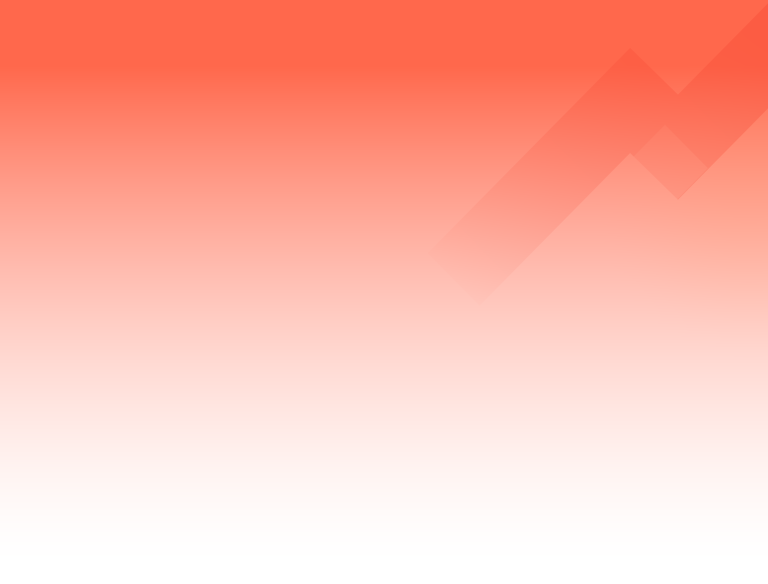
Give the GLSL for this background, as a Shadertoy shader.

```glsl
// A coral sky fades to white below a flat top strip, crossed at the upper
// right by a translucent zigzag ribbon. The ribbon is a piecewise linear
// curve with constant thickness, fading out along its rising diagonal.

const vec3 CORAL = vec3(1.0, 0.408, 0.298);
const vec3 WHITE = vec3(1.0);
const vec3 RIBBON = vec3(0.965, 0.28, 0.20);
const vec3 WARM = vec3(1.0, 0.60, 0.42);

// Lengths are in canvas heights, measured from the upper left corner.
const float DESIGN_ASPECT = 4.0 / 3.0;
const float FADE_START = 0.113;
const float FADE_END = 0.972;
const float FADE_POWER = 1.55;

const vec2 PEAK = vec2(1.094, 0.082);
const vec2 VALLEY = vec2(1.177, 0.162);
const float THICKNESS = 0.180;
const float RIBBON_END = 0.309;
const float RIBBON_LENGTH = 0.94;
const float RIBBON_MIN_ALPHA = 0.02;
const float RIBBON_MAX_ALPHA = 0.36;

// Pale patch at the lower fold, in diagonal coordinates.
const float PATCH_RISE = 0.941;
const vec2 PATCH_SPAN = vec2(1.368, 1.517);
const float PATCH_FADE = 0.42;

const vec2 GLOW_CENTER = vec2(1.30, 0.34);
const float GLOW_RADIUS = 0.28;
const float GLOW_ALPHA = 0.14;

// Smooth coverage of the side where the signed distance is positive.
float coverage(float signedDistance, float pixel) {
    return smoothstep(-0.7 * pixel, 0.7 * pixel, signedDistance);
}

vec3 skyColor(float depth) {
    float t = clamp((depth - FADE_START) / (FADE_END - FADE_START), 0.0, 1.0);
    return mix(WHITE, CORAL, pow(1.0 - t, FADE_POWER));
}

// Depth of the ribbon's upper edge: rise to the peak, dip, rise again.
float ribbonEdge(float x) {
    float slope = (VALLEY.y - PEAK.y) / (VALLEY.x - PEAK.x);
    return PEAK.y + max(PEAK.x - x, 0.0)
         + slope * clamp(x - PEAK.x, 0.0, VALLEY.x - PEAK.x)
         - max(x - VALLEY.x, 0.0);
}

float ribbonAlpha(vec2 p, float pixel) {
    float across = (p.y - ribbonEdge(p.x)) * 0.7071;
    float rise = p.x - p.y;
    float fall = p.x + p.y;

    float shape = coverage(across, pixel)
                * coverage(THICKNESS * 0.7071 - across, pixel)
                * coverage((rise - RIBBON_END) * 0.7071, pixel);
    float along = clamp((rise - RIBBON_END) / RIBBON_LENGTH, 0.0, 1.0);
    float alpha = mix(RIBBON_MIN_ALPHA, RIBBON_MAX_ALPHA, along);

    float patchMask = coverage((PATCH_RISE - rise) * 0.7071, pixel)
                    * coverage((fall - PATCH_SPAN.x) * 0.7071, pixel)
                    * coverage((PATCH_SPAN.y - fall) * 0.7071, pixel);
    return shape * alpha * (1.0 - PATCH_FADE * patchMask);
}

void mainImage(out vec4 fragColor, in vec2 fragCoord) {
    vec2 uv = fragCoord / iResolution.xy;
    vec2 p = vec2(uv.x * DESIGN_ASPECT, 1.0 - uv.y);
    float pixel = 1.0 / iResolution.y;

    vec3 color = skyColor(p.y);

    // Faint warm light beneath the ribbon
    float glow = 1.0 - smoothstep(0.0, GLOW_RADIUS, length(p - GLOW_CENTER));
    color = mix(color, WARM, GLOW_ALPHA * glow);

    // Translucent zigzag
    color = mix(color, RIBBON, ribbonAlpha(p, pixel));
    fragColor = vec4(color, 1.0);
}
```
